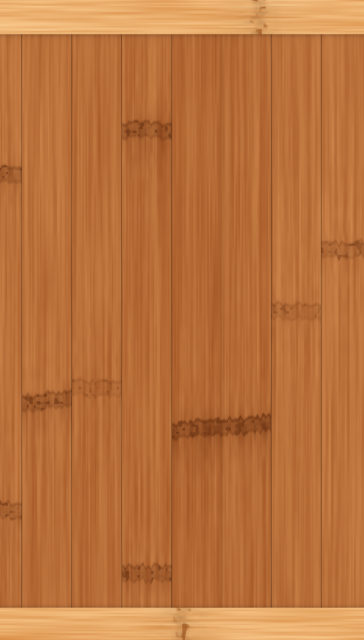
This texture is drawn by a Shadertoy shader. Its source:

```glsl
const float PLANK_WIDTH = 0.1373;
const float PLANK_SHIFT = 0.078;
const float BOTTOM_RAIL = 0.0505;
const float TOP_RAIL = 0.9465;
const int NODE_COUNT = 10;

// Each node: plank index, height, darkness, rise across the plank
const vec4 NODES[NODE_COUNT] = vec4[NODE_COUNT](
    vec4(0, 0.728, 0.85, 0.002), vec4(0, 0.203, 0.75, 0.0),
    vec4(1, 0.373, 0.90, 0.012), vec4(2, 0.394, 0.50, -0.003),
    vec4(3, 0.797, 0.95, 0.0),   vec4(3, 0.105, 0.80, 0.0),
    vec4(4, 0.330, 1.20, 0.006), vec4(5, 0.336, 1.20, 0.006),
    vec4(6, 0.514, 0.55, 0.0),   vec4(7, 0.610, 0.65, 0.003));

// Lightness offset of every plank
const float PLANK_TONE[8] = float[8](0.06, 0.02, -0.03, -0.01, -0.13, -0.07, 0.02, 0.10);

float hash(vec2 p) {
    p = fract(p * vec2(0.1031, 0.1137));
    p += dot(p, p.yx + 33.33);
    return fract((p.x + p.y) * p.x * 37.0);
}

float noise(vec2 p) {
    vec2 cell = floor(p), f = fract(p);
    f = f * f * (3.0 - 2.0 * f);
    float low = mix(hash(cell), hash(cell + vec2(1, 0)), f.x);
    float high = mix(hash(cell + vec2(0, 1)), hash(cell + vec2(1, 1)), f.x);
    return mix(low, high, f.y);
}

// Long fibres: x runs across the grain, y along it
float fibres(vec2 p, float seed) {
    float broad = noise(vec2(p.x * 38.0 + seed, p.y * 1.5));
    float medium = noise(vec2(p.x * 115.0 + seed, p.y * 4.0));
    float fine = noise(vec2(p.x * 235.0 + seed, p.y * 9.0));
    return broad * 0.22 + medium * 0.38 + fine * 0.40;
}

float line(float d, float width, float aa) {
    return 1.0 - smoothstep(width, width + aa, abs(d));
}

// Returns scorch darkness in x and fleck weight in y
vec2 nodeShade(vec2 uv, float across, vec4 node) {
    float ragged = (noise(vec2(uv.x * 130.0, node.y * 90.0)) - 0.5) * 0.010;
    float d = uv.y - node.y - node.w * (across - 0.5);
    float frayed = d + ragged;
    float band = 1.0 - smoothstep(0.008, 0.016, abs(frayed));
    float rim = exp(-pow((frayed - 0.010) / 0.0028, 2.0));
    float foot = exp(-pow((frayed + 0.011) / 0.003, 2.0));
    float tail = d < 0.0 ? exp(d / 0.034) : exp(-d / 0.014);
    float streak = noise(vec2(uv.x * 120.0, uv.y * 34.0));
    float pores = smoothstep(0.62, 0.85, noise(uv * vec2(105.0, 170.0)));
    float scorch = band * (0.20 + 0.55 * pores) + rim * 0.36 + foot * 0.20;
    scorch += tail * (0.12 + 0.50 * streak) * node.z * 0.75;
    return vec2(scorch * node.z, exp(-abs(d) / 0.07));
}

vec3 plankColor(vec2 uv, float aa) {
    float position = (uv.x + PLANK_SHIFT) / PLANK_WIDTH;
    float index = clamp(floor(position), 0.0, 7.0);
    float across = position - index;
    float grain = fibres(uv, index * 41.7);
    float scorch = 0.0, fleck = 0.0;
    for (int i = 0; i < NODE_COUNT; i++) {
        if (abs(NODES[i].x - index) < 0.5) {
            vec2 shade = nodeShade(uv, across, NODES[i]);
            scorch += shade.x;
            fleck = max(fleck, shade.y);
        }
    }
    float mottle = noise(vec2(uv.x * 125.0 + index * 9.0, uv.y * 48.0)) - 0.5;
    float cloud = noise(vec2(uv.x * 7.0, uv.y * 5.0)) - 0.5;
    float tone = 0.53 + PLANK_TONE[int(index)] * 1.5 + (grain - 0.5) * 1.15;
    tone += mottle * (0.08 + 0.30 * fleck) + cloud * 0.12;
    vec3 color = mix(vec3(0.655, 0.355, 0.160), vec3(0.790, 0.505, 0.280), tone);
    color = mix(color, vec3(0.36, 0.155, 0.045), clamp(scorch, 0.0, 0.9) * 0.72);

    // Glue seams between planks
    float toSeam = min(across, 1.0 - across) * PLANK_WIDTH;
    float paired = step(0.5, abs(floor(position + 0.5) - 5.0));
    float seam = line(toSeam, 0.0006, aa) * mix(0.08, 0.24, paired);
    return color * (1.0 - seam);
}

vec3 railColor(vec2 uv, float nodeX, float seed) {
    float grain = fibres(vec2(uv.y * 1.75, uv.x), seed);
    float cloud = noise(vec2(uv.x * 5.0 + seed, uv.y * 40.0));
    float tone = 0.48 + (grain - 0.5) * 1.35 + (cloud - 0.5) * 0.35;
    vec3 color = mix(vec3(0.880, 0.610, 0.340), vec3(0.975, 0.785, 0.550), tone);

    // Pale node crossed by a column of brown pores
    float d = uv.x - nodeX + (noise(vec2(uv.y * 150.0, seed)) - 0.5) * 0.014;
    float pores = smoothstep(0.52, 0.80, noise(uv * vec2(95.0, 170.0) + seed));
    float column = 1.0 - smoothstep(0.010, 0.024, abs(d));
    float halo = exp(-abs(d) / 0.045);
    color *= 1.0 - halo * (0.02 + 0.12 * noise(uv * vec2(50.0, 300.0)));
    return mix(color, vec3(0.60, 0.31, 0.10), column * (0.10 + 0.60 * pores));
}

void mainImage(out vec4 fragColor, in vec2 fragCoord) {
    vec2 uv = fragCoord / iResolution.xy;
    vec2 aa = 1.0 / iResolution.xy;
    vec3 color = plankColor(uv, aa.x);

    // Contact shadows beside the rails
    float shadow = exp(-max(TOP_RAIL - uv.y, 0.0) / 0.0035) * 0.22;
    shadow += exp(-max(uv.y - BOTTOM_RAIL, 0.0) / 0.0025) * 0.20;
    color *= 1.0 - shadow;

    // Horizontal rails
    float top = smoothstep(-aa.y, aa.y, uv.y - TOP_RAIL);
    float bottom = smoothstep(-aa.y, aa.y, BOTTOM_RAIL - uv.y);
    color = mix(color, railColor(uv, 0.712, 13.0), top);
    color = mix(color, railColor(uv, 0.498, 71.0), bottom);
    fragColor = vec4(clamp(color, 0.0, 1.0), 1.0);
}
```
